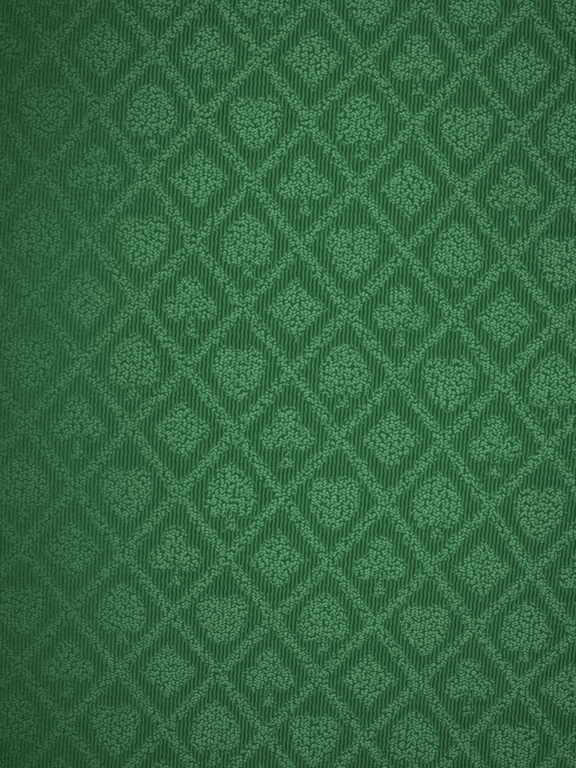
Write a Shadertoy shader that draws this texture.

```glsl
const float TAU = 6.2831853;
const vec2 ORIGIN = vec2(0.543, 1.232);       // centre of one diamond motif
const vec2 STEP_ACROSS = vec2(0.1823, -0.0087);
const vec2 STEP_DOWN = vec2(-0.0148, -0.2178);
const vec2 STITCHES = vec2(26.0, 39.0);       // ribs and rows per repeat
const float MOTIF_UNIT = 0.0485;
const float LATTICE_SPACING = 0.139;
const float LINE_HALF = 0.0105;

const vec3 SHADOW = vec3(0.08, 0.265, 0.12);
const vec3 RIB = vec3(0.265, 0.47, 0.315);
const vec3 GAP = vec3(0.12, 0.325, 0.175);
const vec3 YARN = vec3(0.39, 0.61, 0.44);
const vec3 SOFT = vec3(0.16, 0.39, 0.225);

vec2 hash2(vec2 c) {
    vec2 h = vec2(dot(c, vec2(127.1, 311.7)), dot(c, vec2(269.5, 183.3)));
    return fract(sin(h) * 43758.5);
}

// Cellular noise: distance to the nearest jittered stitch, and its random tone
vec2 stitchNoise(vec2 x, float jitter) {
    vec2 cell = floor(x), nearest = vec2(8.0, 0.0);
    for (int j = -1; j <= 1; j++)
    for (int i = -1; i <= 1; i++) {
        vec2 id = cell + vec2(i, j);
        vec2 h = hash2(id);
        float d = length(id + 0.5 + (h - 0.5) * jitter - x);
        if (d < nearest.x) nearest = vec2(d, h.y);
    }
    return nearest;
}

float cloud(vec2 p) {
    return sin(p.x * 9.0 + 2.0 * sin(p.y * 5.0)) * 0.5
         + sin(p.y * 13.0 - p.x * 6.0 + sin(p.x * 17.0)) * 0.5;
}

// Motif distances, in motif units with y up
float diamond(vec2 s) {
    s = abs(s);
    return (s.x + s.y - 1.1) * 0.707;
}

float heart(vec2 s) {
    s.x = abs(s.x);
    float lobes = length(s - vec2(0.42, 0.3)) - 0.52;
    float point = max(length(s - vec2(-0.648, 0.3)) - 1.588, s.y - 0.3);
    return min(lobes, point);
}

float stem(vec2 s) {
    float flare = 0.1 + 0.45 * max(-s.y - 0.75, 0.0);
    return max(abs(s.x) - flare, abs(s.y + 0.75) - 0.42);
}

float spade(vec2 s) {
    return min(heart(vec2(s.x, 0.1 - s.y)), stem(s));
}

float club(vec2 s) {
    float top = length(s - vec2(0.0, 0.58)) - 0.46;
    float side = length(vec2(abs(s.x), s.y) - vec2(0.52, -0.12)) - 0.46;
    return min(min(top, side), min(length(s) - 0.3, stem(s)));
}

// Parity of the lattice cell selects its motif
float motif(vec2 s, vec2 cell) {
    bool odd = mod(cell.x, 2.0) > 0.5;
    bool offsetRow = mod(cell.x + cell.y, 2.0) > 0.5;
    if (offsetRow) return odd ? spade(s + vec2(0.0, 0.08)) : heart(s);
    return odd ? club(s) : diamond(s);
}

// Distance to the raised weave: diagonal lattice and motifs
float raisedWeave(vec2 uv, mat2 basis) {
    vec2 diagonal = vec2(uv.x + uv.y, uv.x - uv.y);
    vec2 cell = floor(diagonal + 0.5);
    vec2 f = diagonal - cell;
    vec2 local = basis * (vec2(f.x + f.y, f.x - f.y) * 0.5);
    vec2 edge = 0.5 - abs(f);
    float lattice = min(edge.x, edge.y) * LATTICE_SPACING - LINE_HALF;
    return min(lattice, motif(local / MOTIF_UNIT, cell) * MOTIF_UNIT);
}

void mainImage(out vec4 fragColor, in vec2 fragCoord) {
    vec2 p = fragCoord / iResolution.x;
    vec2 screen = fragCoord / iResolution.xy;
    float focus = smoothstep(0.0, 0.36, p.x + 0.03 * cloud(p));

    // Cloth coordinates, shrinking slightly toward the bottom
    vec2 q = p;
    q.x += (p.x - 0.42) * 0.055 * (1.0 - smoothstep(0.0, 0.7, p.y));
    q.y -= 0.028 * (1.0 - smoothstep(0.0, 0.38, p.y));
    mat2 basis = mat2(STEP_ACROSS, STEP_DOWN);
    vec2 uv = inverse(basis) * (q - ORIGIN);

    // Raised yarn with frayed, stitched edges
    vec2 thread = uv * STITCHES;
    vec2 stitch = stitchNoise(thread + vec2(0.0, 0.3 * sin(thread.x * 3.0)), 0.65);
    float soft = max(mix(0.006, 0.003, focus), 1.0 / iResolution.x);
    float d = raisedWeave(uv, basis) + (stitch.y - 0.5) * 0.009;
    float raised = 1.0 - smoothstep(-soft, soft, d);
    raised = mix(0.5, raised, mix(0.55, 1.0, focus));

    // Vertical ribs below, bumpy stitches above
    float rib = 0.5 + 0.5 * sin(TAU * thread.x + 0.4 * sin(thread.y * 2.0));
    vec3 ground = mix(SHADOW, RIB, clamp(rib * 0.85 + stitch.y * 0.2, 0.0, 1.0));
    float bump = 1.0 - smoothstep(0.12, 0.72, stitch.x);
    vec3 yarn = mix(GAP, YARN, bump * (0.75 + 0.3 * stitch.y));
    vec3 color = mix(ground, yarn, raised);

    // Soft worn left side, then uneven light
    color = mix(SOFT, color, mix(0.7, 1.0, focus));
    vec2 fromCentre = screen - vec2(0.6, 0.53);
    float light = 1.07 - 0.58 * dot(fromCentre, fromCentre) + 0.015 * cloud(p * 0.7);
    fragColor = vec4(color * light, 1.0);
}
```
